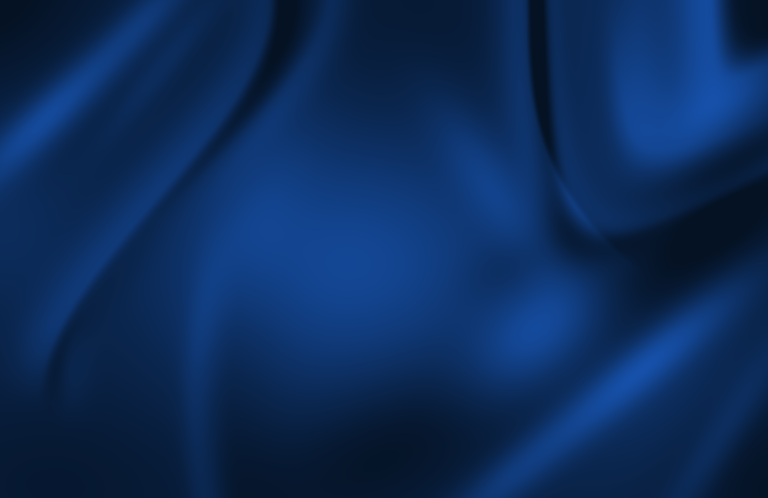
This background is drawn by a Shadertoy shader. Its source:

```glsl
// Draped blue satin: one brightness field built from rotated soft glows
// and from folds, which are curves with a different falloff on each side.
// The field is finally tinted with a deep blue ramp.

// Soft elliptical highlight; angle gives the direction of radius.x.
float glow(vec2 p, vec2 center, vec2 radius, float angle) {
    float c = cos(angle), s = sin(angle);
    vec2 q = p - center;
    q = vec2(c * q.x + s * q.y, c * q.y - s * q.x) / radius;
    return exp(-dot(q, q));
}

// Crest at d = 0 with separate widths for negative and positive d.
float ridge(float d, float widthNeg, float widthPos) {
    float q = d / (d < 0.0 ? widthNeg : widthPos);
    return exp(-q * q);
}

// Signed distance to an S-shaped curve running from yLow to yHigh.
float sCurve(vec2 p, float left, float span, float yLow, float yHigh) {
    float t = clamp((p.y - yLow) / (yHigh - yLow), 0.0, 1.0);
    float slope = 6.0 * t * (1.0 - t) * span / (yHigh - yLow);
    return (p.x - left - span * t * t * (3.0 - 2.0 * t)) / sqrt(1.0 + slope * slope);
}

// Hanging pocket: a wall and a rising line joined by a round bend; inside < 0.
float pocket(vec2 p, vec2 corner, float bend) {
    vec2 q = p - corner;
    float wall = -q.x, hem = 0.5 * q.x - 0.87 * q.y;
    return 0.5 * (wall + hem + sqrt((wall - hem) * (wall - hem) + bend * bend));
}

// Broad light and shade across the cloth.
float broadLight(vec2 p) {
    float l = 0.25;
    l += 0.33 * glow(p, vec2(0.70, 0.47), vec2(0.36, 0.26), 0.0);
    l += 0.09 * glow(p, vec2(0.52, 0.60), vec2(0.25, 0.09), 1.2);
    l += 0.10 * glow(p, vec2(0.00, 0.55), vec2(0.15, 0.20), 0.0);
    l += 0.17 * glow(p, vec2(0.985, 0.63), vec2(0.20, 0.06), -1.0);
    l += 0.32 * glow(p, vec2(1.085, 0.335), vec2(0.16, 0.09), 0.7);
    l += 0.10 * glow(p, vec2(1.36, 0.20), vec2(0.25, 0.10), 0.7);
    // shaded hollows
    l -= 0.12 * glow(p, vec2(0.00, 1.00), vec2(0.25, 0.15), 0.7);
    l -= 0.05 * glow(p, vec2(0.82, 0.95), vec2(0.22, 0.20), 0.0);
    l -= 0.13 * glow(p, vec2(0.80, 0.12), vec2(0.27, 0.13), 0.5);
    l -= 0.06 * glow(p, vec2(0.12, 0.03), vec2(0.30, 0.18), 0.0);
    l -= 0.06 * glow(p, vec2(1.03, 0.47), vec2(0.12, 0.06), 0.5);
    l -= 0.12 * glow(p, vec2(1.38, 0.49), vec2(0.28, 0.10), 0.45);
    l -= 0.08 * glow(p, vec2(1.47, 0.64), vec2(0.16, 0.09), 0.5);
    l -= 0.10 * glow(p, vec2(1.54, 0.02), vec2(0.16, 0.20), 0.0);
    return l;
}

// Straight diagonal sheens at the upper left and lower right.
float sheens(vec2 p) {
    float l = 0.33 * glow(p, vec2(0.10, 0.77), vec2(0.20, 0.045), 0.77);
    l += 0.18 * glow(p, vec2(0.30, 0.97), vec2(0.15, 0.04), 0.8);
    l += 0.10 * glow(p, vec2(0.33, 0.87), vec2(0.20, 0.03), 0.9);
    l += 0.36 * glow(p, vec2(1.295, 0.265), vec2(0.26, 0.05), 0.7);
    l += 0.18 * glow(p, vec2(1.01, 0.03), vec2(0.18, 0.045), 0.7);
    l += 0.14 * glow(p, vec2(1.44, 0.11), vec2(0.25, 0.04), 1.0);
    return l;
}

// Long S-shaped folds on the left, with a shadow between them.
float leftFolds(vec2 p) {
    float outer = sCurve(p, 0.076, 0.462, 0.197, 1.0);
    float inner = sCurve(p, 0.141, 0.526, 0.257, 1.02);
    float fade = smoothstep(0.16, 0.36, p.y);
    float l = fade * mix(0.20, 0.10, p.y) * ridge(outer, 0.06, 0.014);
    l -= fade * 0.14 * ridge(outer - 0.035, 0.025, 0.04);
    l += smoothstep(0.12, 0.32, p.y) * 0.11 * ridge(inner, 0.025, 0.04);
    // shallow upright crease
    float crease = p.x - 0.392 - 0.45 * (p.y - 0.2) * (p.y - 0.2);
    float low = smoothstep(0.6, 0.3, p.y);
    return l + low * (0.09 * ridge(crease, 0.03, 0.035) - 0.05 * ridge(crease - 0.08, 0.04, 0.10));
}

// Nested hanging pockets on the right, edged by a thin sweeping crest.
float rightFolds(vec2 p) {
    float drop = 1.0 - p.y;
    float slope = 4.12 * drop * drop;
    float edge = (p.x - 1.054 - 1.373 * drop * drop * drop) / sqrt(1.0 + slope * slope);
    float l = 0.18 * smoothstep(0.58, 0.36, drop) * ridge(edge, 0.06, 0.009);

    float large = pocket(p, vec2(1.084, 0.3715), 0.217);
    float middle = pocket(p, vec2(1.217, 0.560), 0.177);
    float small = pocket(p, vec2(1.414, 0.775), 0.072);
    float fadeRight = smoothstep(1.62, 1.25, p.x);

    l -= 0.17 * smoothstep(1.35, 1.12, p.x) * ridge(large - 0.024, 0.018, 0.025);
    l += 0.10 * ridge(large, 0.025, 0.014);
    l += 0.08 * smoothstep(0.02, -0.06, large) * fadeRight;
    l += 0.08 * smoothstep(0.02, -0.05, middle);
    l += mix(0.08, 0.25, fadeRight) * smoothstep(-0.1, 0.3, drop) * ridge(middle, 0.07, 0.028);
    l += 0.24 * smoothstep(1.62, 1.43, p.x) * ridge(small, 0.03, 0.06);
    return l - 0.20 * smoothstep(0.0, -0.06, small);
}

void mainImage(out vec4 fragColor, in vec2 fragCoord) {
    vec2 p = fragCoord / iResolution.xy * vec2(1.542, 1.0);
    float light = broadLight(p) + sheens(p) + leftFolds(p) + rightFolds(p);
    light = clamp(light, 0.14, 0.72);
    vec3 satin = vec3(0.13, 0.465, 1.0) * light + vec3(0.0, 0.006, 0.0);
    fragColor = vec4(satin, 1.0);
}
```
